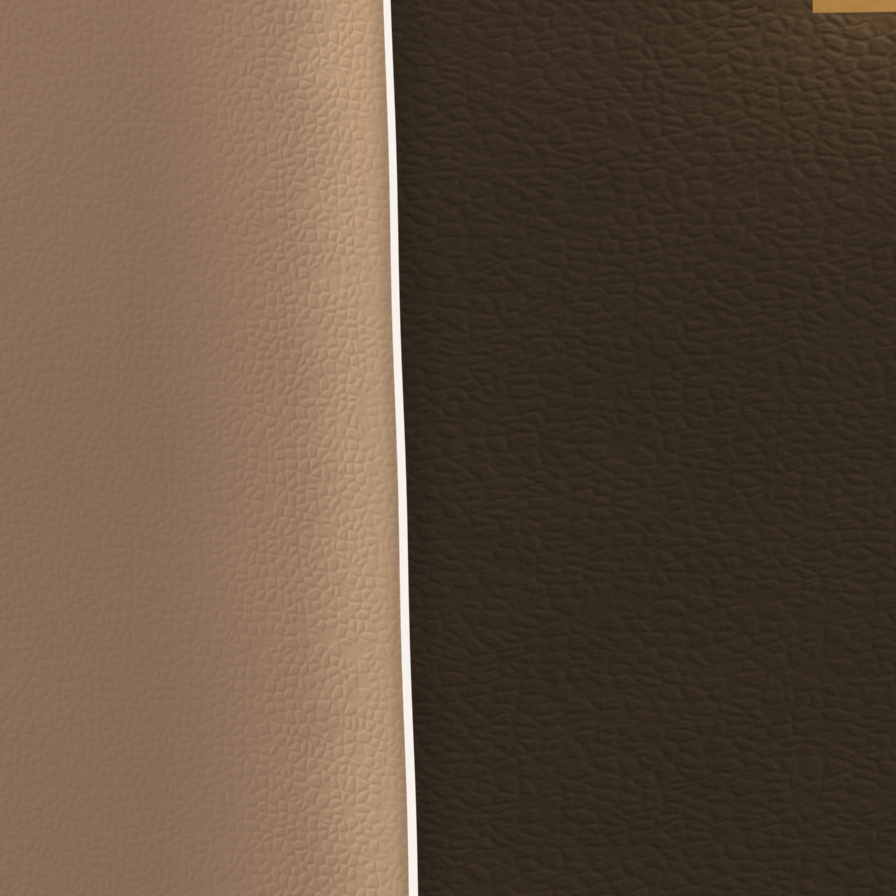
Give the GLSL for this texture, as a WebGL 2 fragment shader.

```glsl
#version 300 es
precision highp float;
uniform vec2 u_resolution;
out vec4 fragColor;

const vec3 TAN_SHADE = vec3(0.535, 0.425, 0.345);
const vec3 TAN_MID = vec3(0.61, 0.49, 0.395);
const vec3 TAN_LIGHT = vec3(0.72, 0.595, 0.47);
const vec3 BROWN = vec3(0.203, 0.162, 0.122);
const vec3 WARM_GLOW = vec3(0.16, 0.115, 0.06);
const vec3 SEAM = vec3(0.98, 0.95, 0.93);
const vec3 GOLD = vec3(0.68, 0.50, 0.27);

vec2 hash2(vec2 p) {
  vec3 q = fract(p.xyx * vec3(0.1031, 0.1030, 0.0973));
  q += dot(q, q.yzx + 33.33);
  return fract((q.xx + q.yz) * q.zy);
}

// Layered sines, roughly -1 to 1
float waves(vec2 p) {
  float sum = 0.0, amp = 0.5;
  for (int i = 0; i < 4; i++) {
    sum += amp * sin(p.x + 1.7 * sin(p.y)) * cos(p.y - 0.6 * p.x);
    p = mat2(1.5, 1.1, -1.1, 1.5) * p + 2.3;
    amp *= 0.55;
  }
  return sum;
}

// Cellular noise: gap between the two nearest cell centres
float cellGap(vec2 p) {
  vec2 cell = floor(p), f = p - cell;
  float near1 = 9.0, near2 = 9.0;
  for (int y = -1; y <= 1; y++) {
    for (int x = -1; x <= 1; x++) {
      vec2 o = vec2(x, y);
      float d = length(o + hash2(cell + o) - f);
      near2 = min(near2, max(near1, d));
      near1 = min(near1, d);
    }
  }
  return near2 - near1;
}

// Rounded pebbles separated by creases
float pebbles(vec2 p, float warp) {
  p += warp * vec2(waves(p * 0.7), waves(p.yx * 0.6 + 4.0));
  return smoothstep(0.0, 0.5, cellGap(p));
}

// Slope of the pebbles toward the light
float relief(vec2 p, vec2 toLight, float warp) {
  return pebbles(p, warp) - pebbles(p + toLight, warp);
}

// Pale leather, brightening into a soft roll beside the seam
vec3 paleLeather(vec2 uv, float toSeam) {
  float pillow = waves(vec2(uv.x * 7.0, uv.y * 15.0));
  float cloud = waves(uv * vec2(6.0, 5.0) + 1.0);
  vec3 col = mix(TAN_SHADE, TAN_MID, smoothstep(0.30, 0.08, toSeam));
  float roll = smoothstep(0.125, 0.035, toSeam + 0.018 * pillow);
  col = mix(col, TAN_LIGHT, roll * 0.85);
  col *= 1.0 - 0.13 * smoothstep(0.025, 0.003, toSeam);
  col *= 1.0 + 0.02 * cloud + 0.04 * smoothstep(0.55, 1.0, uv.y);
  float depth = mix(0.035, 0.09, smoothstep(0.24, 0.09, toSeam));
  depth *= mix(1.0, 0.55, smoothstep(0.05, 0.01, toSeam));
  float grain = relief(uv * vec2(88.0, 82.0), vec2(-0.22, 0.25), 0.35);
  return col * (1.0 + depth * grain);
}

// Dark leather with long sideways wrinkles
vec3 darkLeather(vec2 uv, float fromSeam) {
  vec2 p = uv + 0.006 * vec2(waves(uv * 23.0), waves(uv * 19.0 + 2.0));
  float coarse = relief(p * vec2(38.0, 72.0), vec2(0.14, 0.28), 0.45);
  float fine = relief(p * vec2(78.0, 125.0) + 9.0, vec2(0.2, 0.3), 0.4);
  float cloud = waves(uv * vec2(9.0, 13.0));
  float glow = exp(-9.0 * length((uv - vec2(0.98, 1.0)) * vec2(0.8, 1.1)));
  vec3 col = BROWN * (1.0 + 0.035 * cloud);
  col *= mix(0.88, 1.0, smoothstep(0.0, 0.06, fromSeam));
  col *= 1.0 + 0.05 * smoothstep(0.6, 1.0, uv.y);
  col += WARM_GLOW * glow;
  return col * (1.0 + (0.13 + 0.18 * glow) * coarse + 0.06 * fine);
}

void main() {
  vec2 uv = gl_FragCoord.xy / u_resolution;
  float px = 1.0 / min(u_resolution.x, u_resolution.y);

  // Leaning seam between the two hides
  float seamX = mix(0.4615, 0.4325, uv.y) + 0.0007 * sin(uv.y * 17.0);
  float side = uv.x - seamX;
  vec3 col;
  if (side < 0.0) col = paleLeather(uv, -side);
  else col = darkLeather(uv, side);
  float halfWidth = mix(0.0052, 0.0042, uv.y);
  float seam = 1.0 - smoothstep(-px, px, abs(side) - halfWidth);
  col = mix(col, SEAM, seam);

  // Gold tab in the upper right corner
  vec2 corner = uv - vec2(0.907, 0.9855 + 0.015 * (uv.x - 0.907));
  float tab = smoothstep(-px, px, min(corner.x, corner.y));
  vec3 gold = GOLD * (1.0 + 0.05 * waves(uv * vec2(60.0, 90.0)));
  col = mix(col, gold, tab);

  fragColor = vec4(clamp(col, 0.0, 1.0), 1.0);
}
```
